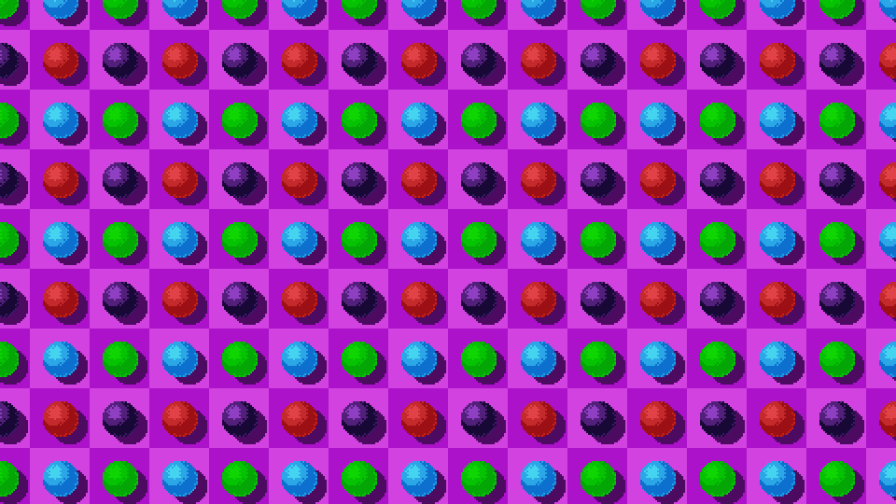
Give the GLSL for this pattern, as a Shadertoy shader.

```glsl
// Pixel-art balls in four colours, casting shadows on a purple checkerboard.

const float CELLS_ACROSS = 15.0;
const float CELL_TEXELS = 32.0;              // art texels along one cell
const vec2  GRID_SHIFT = vec2(16.0, 2.0);    // in texels
const vec2  BALL_OFFSET = vec2(0.5, -0.5);   // from the cell centre, in texels
const float BALL_RADIUS = 9.7;
const vec2  SHADOW_OFFSET = vec2(5.0, -4.0);
const vec2  HIGHLIGHT = vec2(-0.32, 0.36);   // in ball radii
const float DITHER = 0.22;

const vec3 TILE_LIGHT = vec3(0.82, 0.26, 0.88);
const vec3 TILE_DARK  = vec3(0.67, 0.07, 0.79);
const vec3 SHADOW     = vec3(0.30, 0.04, 0.38);

// Shades of one ball, from the lit spot to the far rim.
struct Palette { vec3 glint, lit, base, rim; };

const Palette GREEN = Palette(vec3(0.06, 0.84, 0.01), vec3(0.02, 0.76, 0.01),
                              vec3(0.01, 0.65, 0.02), vec3(0.05, 0.78, 0.05));
const Palette BLUE = Palette(vec3(0.27, 0.83, 0.94), vec3(0.17, 0.65, 0.90),
                             vec3(0.05, 0.44, 0.81), vec3(0.12, 0.64, 0.90));
const Palette RED = Palette(vec3(0.88, 0.26, 0.28), vec3(0.77, 0.16, 0.17),
                            vec3(0.61, 0.06, 0.08), vec3(0.80, 0.14, 0.08));
const Palette VIOLET = Palette(vec3(0.56, 0.25, 0.76), vec3(0.32, 0.12, 0.48),
                               vec3(0.09, 0.03, 0.21), vec3(0.24, 0.10, 0.42));

// Ordered 4x4 dither threshold, built from two 2x2 levels.
float bayer2(vec2 p) {
    p = mod(floor(p), 2.0);
    return mod(2.0 * p.x + 3.0 * p.y, 4.0) / 4.0;
}

float bayer4(vec2 p) {
    return bayer2(p * 0.5) * 0.25 + bayer2(p);
}

Palette ballPalette(vec2 parity) {
    if (parity.y < 0.5) {
        if (parity.x < 0.5) return GREEN;
        return BLUE;
    }
    if (parity.x < 0.5) return VIOLET;
    return RED;
}

// q is the position on the ball in radii.
vec3 shadeBall(vec2 q, vec2 texel, Palette pal) {
    float threshold = bayer4(texel) - 0.47;
    float tone = length(q - HIGHLIGHT) + DITHER * threshold;
    vec3 col = tone < 0.36 ? pal.glint : tone < 0.72 ? pal.lit : pal.base;

    // Dithered bounce light on the side away from the highlight
    bool farSide = dot(q, normalize(-HIGHLIGHT)) > 0.3;
    bool nearEdge = length(q) > 0.84;
    bool checker = mod(texel.x + texel.y, 2.0) < 0.5;
    return farSide && nearEdge && checker ? pal.rim : col;
}

// Colour of one whole art texel.
vec3 artTexel(vec2 texel) {
    vec2 grid = (texel + 0.5 + GRID_SHIFT) / CELL_TEXELS;
    vec2 cell = floor(grid);
    vec2 p = (fract(grid) - 0.5) * CELL_TEXELS - BALL_OFFSET;

    vec3 col = mod(cell.x + cell.y, 2.0) < 0.5 ? TILE_DARK : TILE_LIGHT;
    if (length(p - SHADOW_OFFSET) < BALL_RADIUS) col = SHADOW;
    if (length(p) < BALL_RADIUS) {
        col = shadeBall(p / BALL_RADIUS, texel, ballPalette(mod(cell, 2.0)));
    }
    return col;
}

void mainImage(out vec4 fragColor, in vec2 fragCoord) {
    float texelsPerPixel = CELLS_ACROSS * CELL_TEXELS / iResolution.x;
    vec2 art = fragCoord * texelsPerPixel - 0.5;

    // Blend neighbouring texels only across one screen pixel
    vec2 base = floor(art);
    float blur = min(texelsPerPixel, 1.0);
    vec2 w = clamp((fract(art) - 0.5) / blur + 0.5, 0.0, 1.0);

    vec3 lower = mix(artTexel(base), artTexel(base + vec2(1.0, 0.0)), w.x);
    vec3 upper = mix(artTexel(base + vec2(0.0, 1.0)), artTexel(base + 1.0), w.x);
    fragColor = vec4(mix(lower, upper, w.y), 1.0);
}
```
